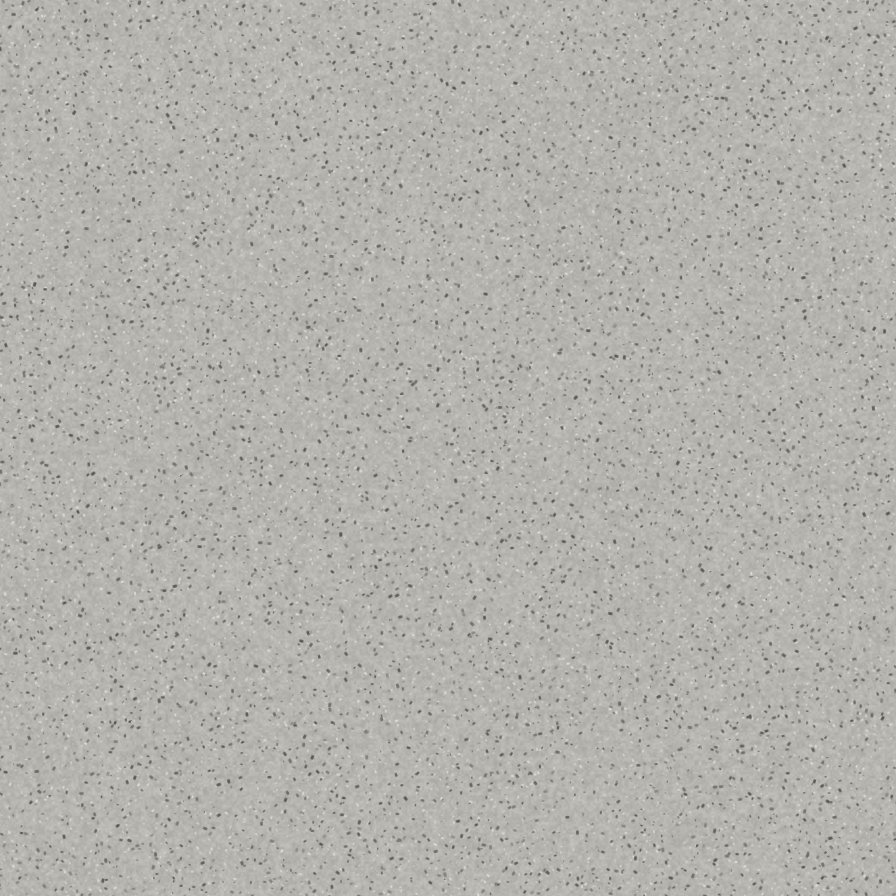
Reproduce this texture procedurally as a Shadertoy shader.

```glsl
// Speckled grey stone: a softly mottled grey ground strewn with fine pale
// and dark chips. Each chip layer is a jittered grid of randomly turned,
// slightly angular ellipses; value noise gives the grain and the clustering.

vec3 hash3(vec2 cell, uint seed) {
    uvec3 v = uvec3(uvec2(ivec2(cell) + 4096), seed);
    v = v * 1664525u + 1013904223u;
    v.x += v.y * v.z; v.y += v.z * v.x; v.z += v.x * v.y;
    v ^= v >> 16u;
    v.x += v.y * v.z; v.y += v.z * v.x; v.z += v.x * v.y;
    return vec3(v >> 8u) / 16777216.0;
}

float valueNoise(vec2 p, uint seed) {
    vec2 i = floor(p), f = fract(p);
    f = f * f * (3.0 - 2.0 * f);
    float low = mix(hash3(i, seed).x, hash3(i + vec2(1, 0), seed).x, f.x);
    float high = mix(hash3(i + vec2(0, 1), seed).x, hash3(i + vec2(1, 1), seed).x, f.x);
    return mix(low, high, f.y);
}

// Returns the coverage of the strongest chip (x) and its random tone (y).
vec2 chips(vec2 uv, float cells, float density, vec2 radii, float soft, uint seed) {
    vec2 home = floor(uv * cells);
    vec2 best = vec2(0.0);
    for (int y = -1; y <= 1; y++)
    for (int x = -1; x <= 1; x++) {
        vec2 cell = home + vec2(x, y);
        vec3 place = hash3(cell, seed);
        vec3 form = hash3(cell, seed + 1u);
        if (place.z > density) continue;

        // Turn and stretch the chip, then flatten its sides a little
        vec2 d = uv - (cell + place.xy) / cells;
        float angle = 6.2832 * form.x;
        d = mat2(cos(angle), -sin(angle), sin(angle), cos(angle)) * d;
        d *= vec2(0.8, 1.2);
        float size = mix(length(d), max(abs(d.x), abs(d.y)) * 1.1, 0.5);

        float radius = mix(radii.x, radii.y, form.y);
        float cover = 1.0 - smoothstep(-soft, soft, size - radius);
        if (cover > best.x) best = vec2(cover, form.z);
    }
    return best;
}

void mainImage(out vec4 fragColor, in vec2 fragCoord) {
    vec2 uv = fragCoord / iResolution.y;
    float soft = max(0.0011, 0.6 / iResolution.y);

    // Ground with fine grain and a faint broad mottle
    float grain = valueNoise(uv * 430.0, 1u) + valueNoise(uv * 210.0, 2u) - 1.0;
    float mottle = valueNoise(uv * 9.0, 3u) - 0.5;
    vec3 color = vec3(0.711, 0.709, 0.687) + 0.058 * grain + 0.008 * mottle;

    // Pale chips
    vec2 pale = chips(uv, 120.0, 0.42, vec2(0.0005, 0.0015), soft, 10u);
    color = mix(color, mix(vec3(0.77, 0.77, 0.75), vec3(0.87, 0.87, 0.83), pale.y), pale.x);

    // Dark chips, loosely clustered
    float cluster = valueNoise(uv * 24.0, 4u) - 0.5;
    vec2 dark = chips(uv, 110.0, 0.52 + 0.25 * cluster, vec2(0.0006, 0.0021), soft, 20u);
    color = mix(color, mix(vec3(0.35, 0.35, 0.335), vec3(0.59, 0.585, 0.565), dark.y), dark.x);

    fragColor = vec4(color, 1.0);
}
```
